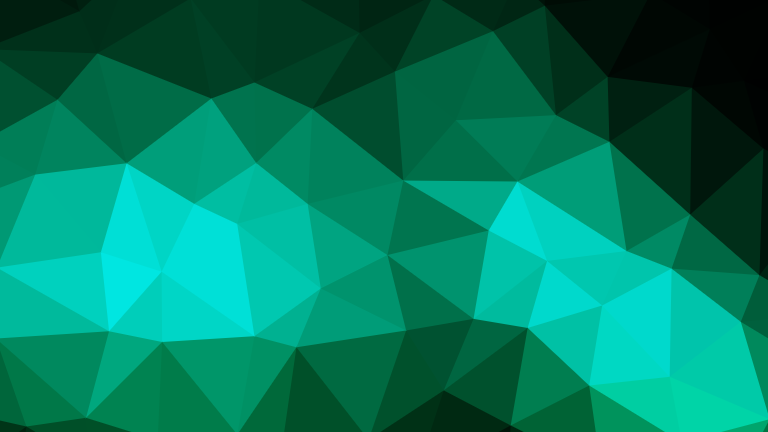
Reproduce this background procedurally as a WebGL 2 fragment shader.

```glsl
#version 300 es
precision highp float;
// Low-poly backdrop: a turned, jittered brick lattice is split into flat triangles.
// Each facet takes its colour, at its centroid, from a field of soft glows:
// a wide one at the left, a slanted one at the right, darkness at the top right.
uniform vec2 u_resolution;
out vec4 fragColor;

const vec2 CELL = vec2(0.195, 0.17);   // lattice spacing, in canvas heights
const vec2 PIVOT = vec2(1.40, 0.264);  // lattice origin on the canvas
const float TURN = -0.62;              // lattice angle in radians
const float JITTER = 0.64;             // full width of the corner offset, in cells

vec2 hash2(vec2 p) {
  vec3 q = fract(p.xyx * vec3(0.1031, 0.1030, 0.0973));
  q += dot(q, q.yzx + 33.33);
  return fract((q.xx + q.yz) * q.zy);
}

float gradientDot(vec2 cell, vec2 offset, vec2 local) {
  return dot(hash2(cell + offset + 57.0) * 2.0 - 1.0, local - offset);
}

float gradientNoise(vec2 p) {
  vec2 i = floor(p), f = p - i;
  vec2 u = f * f * (3.0 - 2.0 * f);
  float low = mix(gradientDot(i, vec2(0, 0), f), gradientDot(i, vec2(1, 0), f), u.x);
  float high = mix(gradientDot(i, vec2(0, 1), f), gradientDot(i, vec2(1, 1), f), u.x);
  return mix(low, high, u.y);
}

mat2 rotation(float angle) {
  float c = cos(angle), s = sin(angle);
  return mat2(c, s, -s, c);
}

float cross2(vec2 a, vec2 b) { return a.x * b.y - a.y * b.x; }

// Gaussian falloff of an offset, with a separate reach on each axis
float glow(vec2 offset, vec2 reach) {
  vec2 d = offset / reach;
  return exp(-dot(d, d));
}

vec2 offsetFromSegment(vec2 p, vec2 a, vec2 b) {
  vec2 ab = b - a;
  return p - a - ab * clamp(dot(p - a, ab) / dot(ab, ab), 0.0, 1.0);
}

// Brightness of the light field
float lightField(vec2 p) {
  vec2 fromLeft = p - vec2(0.38, 0.38);
  float left = 0.90 * glow(fromLeft, vec2(0.72, fromLeft.y > 0.0 ? 0.44 : 0.40));
  vec2 fromBand = offsetFromSegment(p, vec2(1.215, 0.45), vec2(1.61, 0.10));
  float right = 0.86 * glow(fromBand, vec2(0.295));
  float crest = 0.5 * glow(p - vec2(1.09, 0.71), vec2(0.27));
  float haze = 0.25 * glow(p - vec2(0.5, 0.85), vec2(0.7, 0.3));
  return max(max(left, right), max(crest, haze));
}

// Black through emerald to cyan; greener along the lower edge
vec3 emeraldRamp(float light, float height) {
  float blue = light * (0.45 + 0.48 * light + 0.15 * pow(light, 4.0));
  return vec3(0.0, light, blue * mix(0.84, 1.0, smoothstep(0.0, 0.25, height)));
}

vec3 facetColour(vec2 centre) {
  float shade = 1.0 + 0.16 * gradientNoise(centre * 9.0);
  return emeraldRamp(min(lightField(centre) * shade, 0.90), centre.y);
}

// Lattice corner in canvas units; odd rows shift by half a cell
vec2 corner(vec2 id) {
  vec2 shifted = id + vec2(0.5 * mod(id.y, 2.0), 0.0);
  vec2 moved = shifted + (hash2(id + 19.0) - 0.5) * JITTER;
  return PIVOT + rotation(TURN) * (moved * CELL);
}

float edgeDistance(vec2 p, vec2 a, vec2 b) {
  return cross2(b - a, p - a) / length(b - a);
}

// One anti-aliased triangle: colour in rgb, coverage in a
vec4 facet(vec2 p, vec2 a, vec2 b, vec2 c, float pixel) {
  float inside = min(edgeDistance(p, a, b), min(edgeDistance(p, b, c), edgeDistance(p, c, a)));
  float cover = clamp(0.5 + inside / pixel, 0.0, 1.0);
  return cover > 0.0 ? vec4(facetColour((a + b + c) / 3.0), 1.0) * cover : vec4(0.0);
}

// Worth of the diagonal a-c: prefers short diagonals and valid, fat triangles
float splitQuality(vec2 a, vec2 b, vec2 c, vec2 d) {
  return min(cross2(b - a, c - a), cross2(c - a, d - a)) / dot(c - a, c - a);
}

vec4 quadFacets(vec2 p, vec2 id, float pixel) {
  vec2 a = corner(id), b = corner(id + vec2(1, 0));
  vec2 c = corner(id + vec2(1, 1)), d = corner(id + vec2(0, 1));
  if (splitQuality(a, b, c, d) > splitQuality(b, c, d, a))
    return facet(p, a, b, c, pixel) + facet(p, a, c, d, pixel);
  return facet(p, a, b, d, pixel) + facet(p, b, c, d, pixel);
}

void main() {
  float pixel = 1.0 / u_resolution.y;
  vec2 p = gl_FragCoord.xy * pixel;
  vec2 home = floor(rotation(-TURN) * (p - PIVOT) / CELL);
  vec4 sum = vec4(0.0);
  for (int y = -1; y <= 1; y++)
    for (int x = -1; x <= 1; x++)
      sum += quadFacets(p, home + vec2(x, y), pixel);
  fragColor = vec4(sum.rgb / max(sum.a, 0.001), 1.0);
}
```
